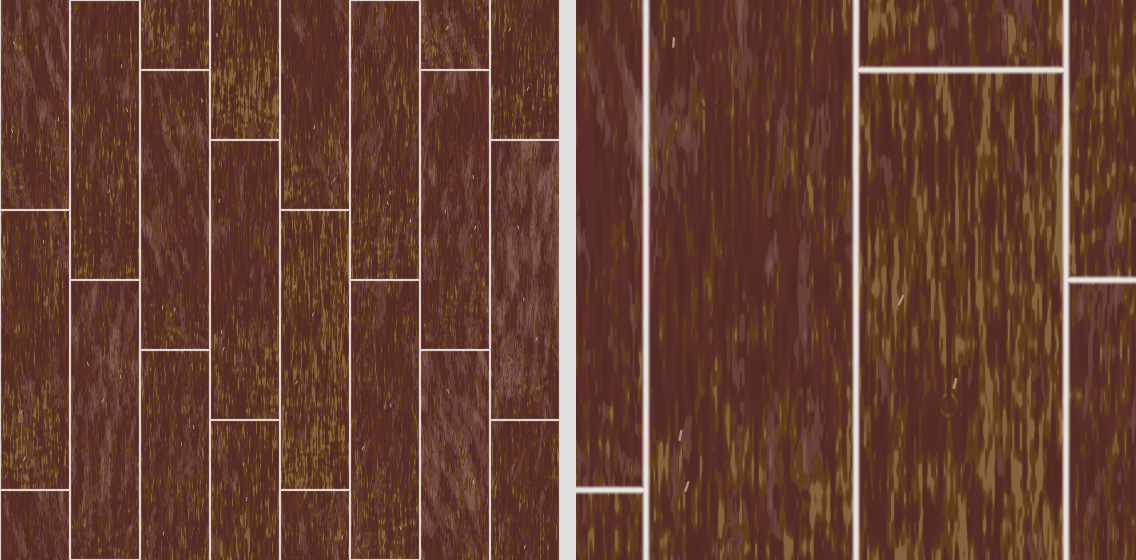
Left: the whole. Right: its middle third, enlarged.
Reproduce this texture procedurally as a Shadertoy shader.

```glsl
// Staggered wooden planks, eight columns of two, parted by thin pale joints.
// Each plank has its own seed and tone, which drive layered stretched noise
// for golden grain, mauve wear, wavy end figure, small knots and pale nicks.

const float COLUMNS = 8.0;
const float ROWS = 2.0;
const float STAGGER = 0.25;
const vec2 PLANK_SIZE = vec2(1.0 / COLUMNS, 1.0 / ROWS);

const vec3 WOOD = vec3(0.35, 0.175, 0.155);
const vec3 OLIVE = vec3(0.39, 0.235, 0.11);
const vec3 TAN = vec3(0.52, 0.39, 0.24);
const vec3 MAUVE = vec3(0.42, 0.25, 0.23);
const vec3 PINK = vec3(0.51, 0.37, 0.31);
const vec3 NICK = vec3(0.74, 0.67, 0.60);
const vec3 JOINT = vec3(0.92, 0.89, 0.88);

// Tone of each plank, column by column: -1 is worn mauve, +1 is golden
const float TONE[16] = float[16](
    0.4, -0.35, -0.4, 0.15, 0.2, -0.3, 0.9, 0.25,
    0.0, 0.9, 0.0, 0.1, -0.35, -0.9, -1.0, 0.25);

float hash(vec2 p) {
    vec3 q = fract(p.xyx * 0.1031);
    q += dot(q, q.yzx + 33.33);
    return fract((q.x + q.y) * q.z);
}

float noise(vec2 p) {
    vec2 i = floor(p), f = fract(p);
    f = f * f * (3.0 - 2.0 * f);
    return mix(mix(hash(i), hash(i + vec2(1, 0)), f.x),
               mix(hash(i + vec2(0, 1)), hash(i + vec2(1, 1)), f.x), f.y);
}

float fbm(vec2 p) {
    return 0.57 * noise(p) + 0.28 * noise(p * 2.03 + 17.0) + 0.15 * noise(p * 4.1 + 41.0);
}

float segmentDistance(vec2 p, vec2 a, vec2 b) {
    vec2 ab = b - a;
    return length(p - a - ab * clamp(dot(p - a, ab) / dot(ab, ab), 0.0, 1.0));
}

// Rings of a small oval knot, fading out from its centre
float knot(vec2 p, float radius) {
    float d = length(p * vec2(1.0, 0.8)) / radius;
    return sin(d * 14.0) * (1.0 - smoothstep(0.6, 1.1, d));
}

vec3 woodColor(vec2 uv, vec2 seed, float tone) {
    vec2 local = uv * PLANK_SIZE;
    vec2 p = local + seed;
    float streak = noise(p * vec2(420.0, 38.0));
    float fine = noise(p * vec2(680.0, 120.0) + 9.0);
    float cloud = fbm(p * vec2(22.0, 12.0)) - 0.5;

    // Wavy figure near the lower end, and one knot
    float lowerEnd = 1.0 - smoothstep(0.08, 0.5, uv.y);
    float bow = 9.0 * (uv.x - 0.5) * (uv.x - 0.5);
    float figure = sin(115.0 * uv.y + bow + 16.0 * cloud + 5.0 * noise(p * 70.0));
    vec2 knotAt = vec2(mix(0.15, 0.92, hash(seed + 3.0)), mix(0.15, 0.85, hash(seed + 5.0)));
    float rings = knot(local - knotAt * PLANK_SIZE, 0.009);
    float relief = 0.09 * lowerEnd * figure + 0.12 * rings;

    // Slanted worn streaks
    float slant = mix(-0.3, 0.3, hash(seed + 7.0));
    vec2 sheared = vec2(p.x + slant * p.y + 0.02 * cloud, p.y);
    float wear = 0.75 * fbm(sheared * vec2(95.0, 17.0)) + 0.25 * fine
               + 0.13 * max(-tone, -0.4) + 0.2 * cloud + 0.5 * relief;
    vec3 color = WOOD * (0.91 + 0.18 * streak);
    color = mix(color, MAUVE, smoothstep(0.54, 0.63, wear));
    color = mix(color, PINK, 0.85 * smoothstep(0.67, 0.82, wear));

    // Fine upright golden grain
    float grain = 0.6 * streak + 0.4 * fine + 0.14 * max(tone, -0.35)
                + 0.06 * lowerEnd + 0.32 * cloud + relief;
    color = mix(color, OLIVE, smoothstep(0.6, 0.68, grain));
    return mix(color, TAN, smoothstep(0.74, 0.9, grain));
}

// A few tiny tilted scratches scattered over the plank
float nicks(vec2 uv, vec2 seed, float pixel) {
    float cover = 0.0;
    for (float i = 0.0; i < 3.0; i++) {
        vec2 key = seed + 11.0 * (i + 1.0);
        vec2 at = vec2(0.1 + 0.8 * hash(key), 0.06 + 0.88 * hash(key + 2.0));
        vec2 arm = vec2(hash(key + 4.0) - 0.4, 1.0) * 0.0025;
        float d = segmentDistance((uv - at) * PLANK_SIZE, -arm, arm);
        cover = max(cover, 1.0 - smoothstep(0.0003, 0.0008 + 0.5 * pixel, d));
    }
    return cover;
}

void mainImage(out vec4 fragColor, in vec2 fragCoord) {
    vec2 canvas = fragCoord / iResolution.xy;
    float pixel = 1.0 / iResolution.y;

    // Plank grid, each column shifted by a quarter plank
    float column = floor(canvas.x * COLUMNS);
    float along = canvas.y * ROWS + STAGGER * (column - 1.0);
    float row = mod(floor(along), ROWS);
    vec2 uv = vec2(fract(canvas.x * COLUMNS), fract(along));
    vec2 seed = 3.0 + vec2(column * 1.37 + row * 0.61, row * 2.71 + column * 0.83);
    float tone = TONE[int(column * ROWS + row)];

    vec3 color = woodColor(uv, seed, tone);
    color = mix(color, NICK, 0.8 * nicks(uv, seed, pixel));

    // Pale joints with a soft edge
    vec2 edge = min(uv, 1.0 - uv) * PLANK_SIZE;
    float joint = 1.0 - smoothstep(0.0004, max(0.0032, pixel), min(edge.x, edge.y));
    fragColor = vec4(mix(color, JOINT, joint), 1.0);
}
```
